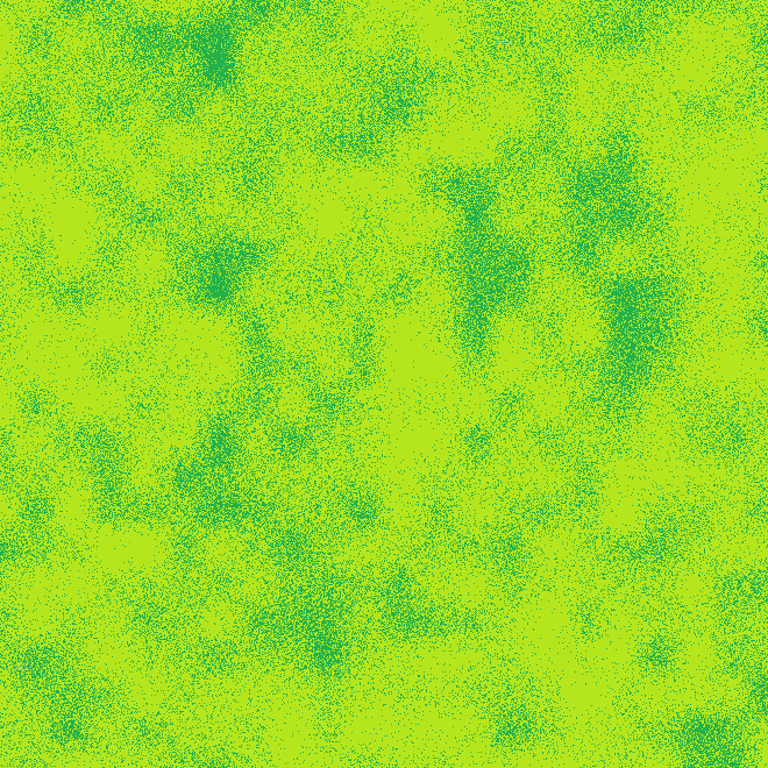
A WebGL 2 fragment shader for this texture:

```glsl
#version 300 es
precision highp float;
// Lime ground speckled with fine green grains that gather into soft, cloudy patches.

uniform vec2 u_resolution;
out vec4 fragColor;

const vec3 LIME = vec3(0.71, 0.902, 0.114);
const vec3 GREEN = vec3(0.133, 0.694, 0.298);
const float GRAINS = 660.0;        // grains across the canvas
const float PATCH_FREQ = 21.0;     // small dark clumps
const float CLOUD_FREQ = 9.0;      // broad drifts of clumps
const float PATCH_WEIGHT = 0.62;   // clumps versus drifts
const float DENSITY_GAIN = 0.98;   // grain cover where the field peaks
const float DENSITY_POWER = 2.4;   // higher clears the ground between clumps
const int KERNEL_RADIUS = 3;       // filter reach in grains

// Integer hash of a lattice cell, 0 to 1
float hash(ivec2 cell, uint seed) {
    uint h = uint(cell.x) * 73856093u ^ uint(cell.y) * 19349663u ^ seed * 83492791u;
    h = (h ^ (h >> 16)) * 0x7feb352du;
    h = (h ^ (h >> 15)) * 0x846ca68bu;
    h ^= h >> 16;
    return float(h >> 8) / 16777216.0;
}

float valueNoise(vec2 p, uint seed) {
    ivec2 cell = ivec2(floor(p));
    vec2 f = fract(p);
    f = f * f * (3.0 - 2.0 * f);
    float low = mix(hash(cell, seed), hash(cell + ivec2(1, 0), seed), f.x);
    float high = mix(hash(cell + ivec2(0, 1), seed), hash(cell + ivec2(1, 1), seed), f.x);
    return mix(low, high, f.y);
}

// Share of grains that are green around a point
float grainDensity(vec2 uv) {
    float patches = valueNoise(uv * PATCH_FREQ, 1u);
    float clouds = valueNoise(uv * CLOUD_FREQ + 0.37, 2u);
    float field = mix(clouds, patches, PATCH_WEIGHT);
    return DENSITY_GAIN * pow(field, DENSITY_POWER);
}

// Catmull-Rom weight: crisp smoothing with a slight overshoot
float cubicWeight(float x) {
    x = abs(x);
    if (x < 1.0) return (1.5 * x - 2.5) * x * x + 1.0;
    if (x < 2.0) return ((-0.5 * x + 2.5) * x - 4.0) * x + 2.0;
    return 0.0;
}

void main() {
    float canvasSize = min(u_resolution.x, u_resolution.y);
    vec2 uv = gl_FragCoord.xy / canvasSize;
    float density = grainDensity(uv);

    // Filter the grains over the footprint of one pixel
    vec2 grainPos = uv * GRAINS;
    ivec2 center = ivec2(floor(grainPos));
    float footprint = clamp(GRAINS / canvasSize, 1.0, 0.5 * float(KERNEL_RADIUS));
    float cover = 0.0;
    float total = 0.0;
    for (int y = -KERNEL_RADIUS; y <= KERNEL_RADIUS; y++) {
        for (int x = -KERNEL_RADIUS; x <= KERNEL_RADIUS; x++) {
            ivec2 cell = center + ivec2(x, y);
            vec2 offset = (vec2(cell) + 0.5 - grainPos) / footprint;
            float weight = cubicWeight(offset.x) * cubicWeight(offset.y);
            cover += weight * step(hash(cell, 3u), density);
            total += weight;
        }
    }

    vec3 color = mix(LIME, GREEN, cover / total);
    fragColor = vec4(clamp(color, 0.0, 1.0), 1.0);
}
```
